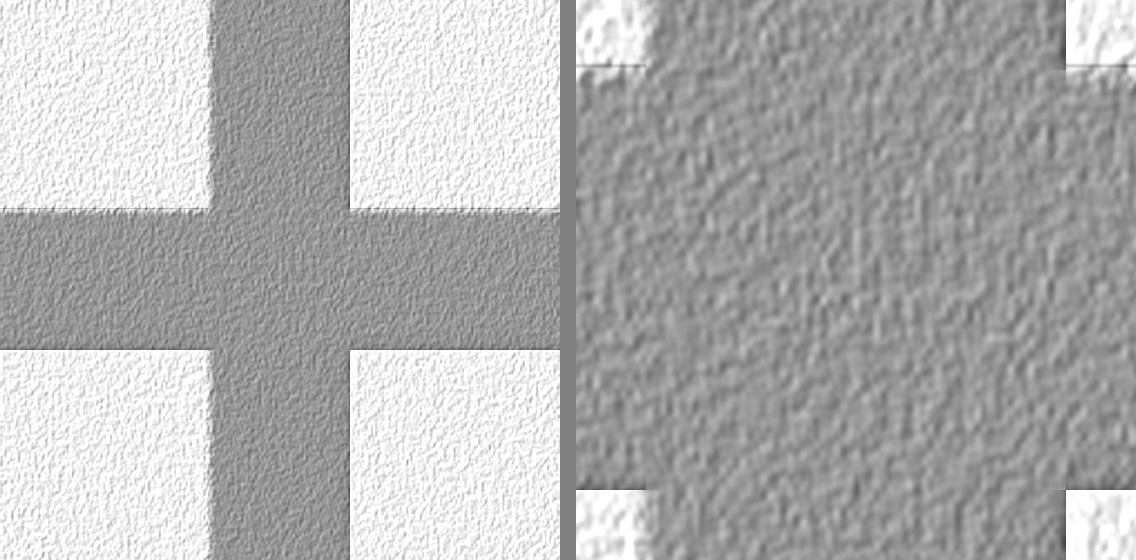
Left: the whole. Right: its middle third, enlarged.
Reproduce this pattern procedurally as a WebGL 1 fragment shader.

```glsl
precision highp float;
// Embossed pale squares divided by a broad grey cross, with a fine plaster grain.

uniform vec2 u_resolution;

const float HALF_TILE = 0.375;
const float BAND_GREY = 0.585;
const float TILE_WHITE = 0.95;
const vec2 LIGHT_STEP = vec2(-0.0017, 0.0012);

float hash(vec2 cell) {
  vec3 v = fract(vec3(cell.xyx) * vec3(0.1031, 0.1030, 0.0973));
  v += dot(v, v.yzx + 33.33);
  return fract((v.x + v.y) * v.z);
}

// Value noise that wraps over the unit square for whole-number cell counts.
float wrapNoise(vec2 p, vec2 cells) {
  vec2 scaled = p * cells;
  vec2 base = floor(scaled);
  vec2 f = fract(scaled);
  f = f * f * (3.0 - 2.0 * f);
  vec2 lo = mod(base, cells);
  vec2 hi = mod(base + 1.0, cells);
  float bottom = mix(hash(lo), hash(vec2(hi.x, lo.y)), f.x);
  float top = mix(hash(vec2(lo.x, hi.y)), hash(hi), f.x);
  return mix(bottom, top, f.y);
}

float plasterHeight(vec2 p) {
  return 0.6 * wrapNoise(p, vec2(163.0, 121.0))
       + 0.4 * wrapNoise(p + 0.37, vec2(251.0, 197.0));
}

// Signed relief, lit from the upper left.
float emboss(vec2 p, vec2 lightStep) {
  return plasterHeight(p - lightStep) - plasterHeight(p + lightStep);
}

// Antialiased edge: 0 outside, 1 inside.
float sharpEdge(float d, float pixel) {
  return smoothstep(-0.5 * pixel, 0.5 * pixel, d);
}

// Dark line hugging the outside of an edge.
float outerShadow(float d, float pixel) {
  float falloff = 0.75 * exp(min(d, 0.0) / 0.003) + 0.25 * exp(min(d, 0.0) / 0.012);
  return falloff * (1.0 - sharpEdge(d, pixel));
}

float innerGlow(float d) {
  return exp(-max(d, 0.0) / 0.004);
}

void main() {
  vec2 p = gl_FragCoord.xy / u_resolution;
  float pixel = 1.0 / min(u_resolution.x, u_resolution.y);

  // One square, centred on the wrapping corner.
  vec2 q = fract(p + 0.5) - 0.5;
  float left = q.x + HALF_TILE;
  float right = HALF_TILE - q.x;
  float bottom = q.y + HALF_TILE;
  float top = HALF_TILE - q.y;

  float grain = emboss(p, LIGHT_STEP);
  float ragged = 0.012 * grain;

  // Crisp edges face the light; the far edges fade into the band.
  float tile = sharpEdge(left, pixel) * sharpEdge(top, pixel)
             * smoothstep(-0.010, 0.010, right + ragged)
             * smoothstep(-0.012, 0.008, bottom + ragged);

  float besideX = sharpEdge(min(bottom, top), pixel);
  float besideY = sharpEdge(min(left, right), pixel);
  float shadow = besideX * outerShadow(left, pixel)
               + besideY * outerShadow(top, pixel);
  float glow = max(innerGlow(left), innerGlow(top));

  // Thin crease along the lower edge of the square.
  float creaseOffset = (bottom - 0.0025) / max(0.0012, 0.7 * pixel);
  float crease = besideY * exp(-creaseOffset * creaseOffset);

  float band = BAND_GREY + 0.29 * grain - 0.2 * shadow;
  float face = TILE_WHITE + 0.45 * grain * (1.0 - 0.6 * glow) + 0.1 * glow;
  float grey = mix(band, min(face, 1.0), tile) - 0.2 * crease;

  gl_FragColor = vec4(vec3(clamp(grey, 0.0, 1.0)), 1.0);
}
```
